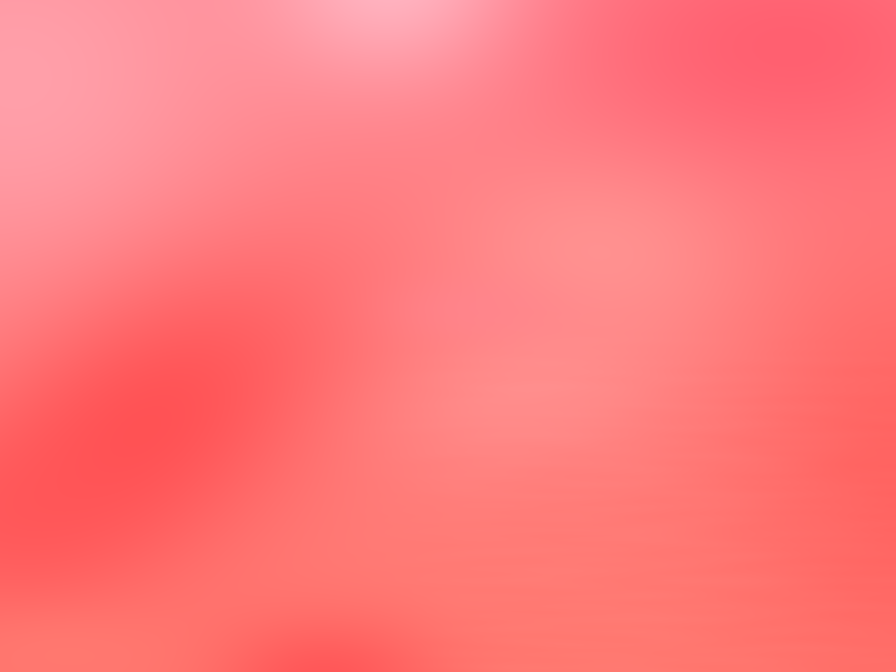
Write a Shadertoy shader that draws this background.

```glsl
#define CORAL vec3(1.0, 0.475, 0.44)
#define PINK vec3(1.0, 0.52, 0.56)
#define PALE_PINK vec3(1.0, 0.63, 0.67)
#define BLUSH vec3(1.0, 0.73, 0.78)
#define ROSE vec3(1.0, 0.375, 0.44)
#define RED vec3(1.0, 0.32, 0.33)
#define SCARLET vec3(1.0, 0.38, 0.37)
#define SALMON vec3(1.0, 0.575, 0.57)
#define STREAK_SCALE vec2(9.0, 70.0)
#define STREAK_STRENGTH 0.012

// Soft elliptical falloff, turned by an angle in radians
float glow(vec2 p, vec2 centre, vec2 radii, float angle) {
    float c = cos(angle), s = sin(angle);
    vec2 d = p - centre;
    vec2 q = vec2(c * d.x + s * d.y, c * d.y - s * d.x) / radii;
    return exp(-dot(q, q));
}

vec2 hashGradient(vec2 cell) {
    float turn = fract(sin(dot(cell, vec2(127.1, 311.7))) * 43758.5);
    return vec2(cos(6.2832 * turn), sin(6.2832 * turn));
}

float gradientNoise(vec2 p) {
    vec2 i = floor(p), f = fract(p);
    vec2 u = f * f * f * (f * (f * 6.0 - 15.0) + 10.0);
    vec2 e = vec2(0.0, 1.0);
    float low = mix(dot(hashGradient(i), f),
                    dot(hashGradient(i + e.yx), f - e.yx), u.x);
    float high = mix(dot(hashGradient(i + e.xy), f - e.xy),
                     dot(hashGradient(i + e.yy), f - e.yy), u.x);
    return mix(low, high, u.y);
}

void mainImage(out vec4 fragColor, in vec2 fragCoord) {
    vec2 uv = fragCoord / iResolution.xy;
    vec3 color = mix(CORAL, PINK, uv.y);

    // Upper lights and the rose corner
    color = mix(color, PALE_PINK, 0.95 * glow(uv, vec2(0.02, 0.88), vec2(0.25, 0.30), 0.0));
    color = mix(color, BLUSH, glow(uv, vec2(0.45, 1.04), vec2(0.15, 0.16), 0.0));
    color = mix(color, ROSE, glow(uv, vec2(0.88, 0.93), vec2(0.27, 0.20), 0.0));

    // Slanted red mass on the left
    color = mix(color, RED, glow(uv, vec2(0.16, 0.36), vec2(0.30, 0.17), 0.88));
    color = mix(color, RED, 0.6 * glow(uv, vec2(0.0, 0.24), vec2(0.16, 0.12), 0.3));

    // Salmon arc with a darker hollow
    color = mix(color, SALMON, 0.95 * glow(uv, vec2(0.68, 0.62), vec2(0.17, 0.13), -0.3));
    color = mix(color, SALMON, 0.75 * glow(uv, vec2(0.60, 0.42), vec2(0.17, 0.11), 0.3));
    color = mix(color, PINK, 0.6 * glow(uv, vec2(0.53, 0.54), vec2(0.10, 0.05), 0.0));

    // Warm right side and lower edge
    color = mix(color, SCARLET, 0.9 * glow(uv, vec2(1.02, 0.30), vec2(0.20, 0.35), 0.0));
    color = mix(color, RED, 0.9 * glow(uv, vec2(0.36, -0.02), vec2(0.13, 0.10), 0.0));
    color = mix(color, CORAL, 0.8 * glow(uv, vec2(0.07, 0.03), vec2(0.13, 0.06), 0.0));

    // Faint horizontal streaks in the lower right
    float streakMask = smoothstep(0.35, 0.6, uv.x) * (1.0 - smoothstep(0.35, 0.6, uv.y));
    color.gb += STREAK_STRENGTH * streakMask * gradientNoise(uv * STREAK_SCALE);

    fragColor = vec4(clamp(color, 0.0, 1.0), 1.0);
}
```
